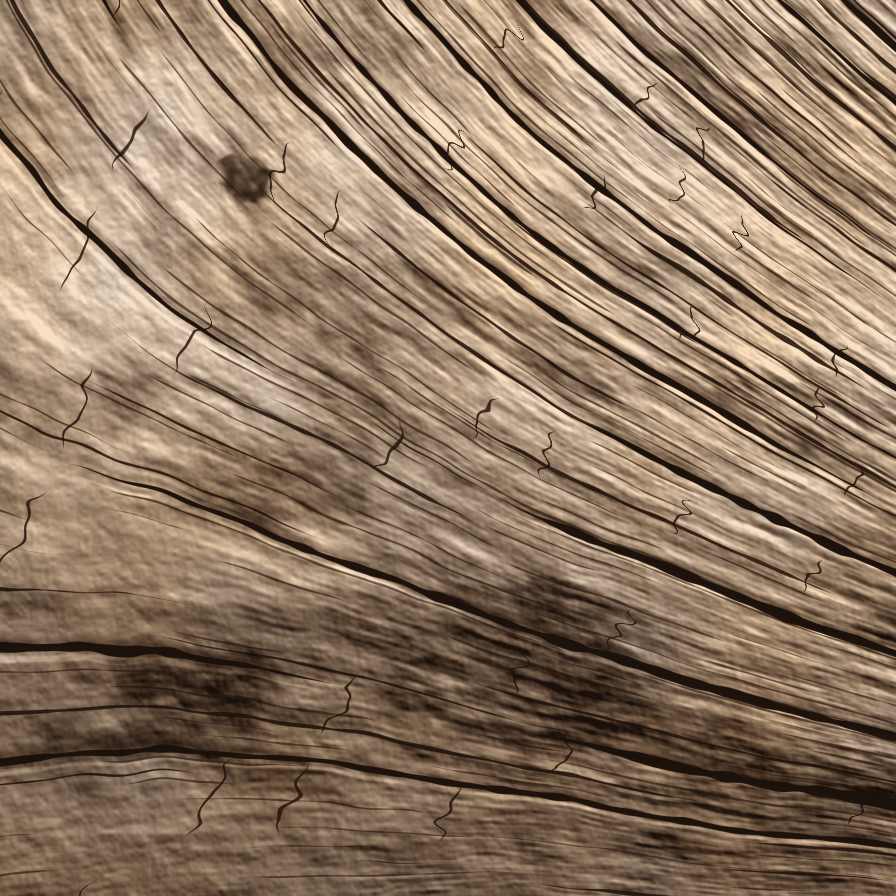
Write a WebGL 2 fragment shader that draws this texture.

```glsl
#version 300 es
precision highp float;
uniform vec2 u_resolution;
out vec4 fragColor;

float hash(vec2 p) {
    return fract(sin(dot(p, vec2(127.1, 311.7))) * 43758.5453);
}

float noise(vec2 p) {
    vec2 i = floor(p), f = fract(p);
    f = f * f * (3.0 - 2.0 * f);
    return mix(mix(hash(i), hash(i + vec2(1, 0)), f.x),
               mix(hash(i + vec2(0, 1)), hash(i + vec2(1, 1)), f.x), f.y);
}

float fbm(vec2 p) {
    float sum = 0.0, amp = 0.57;
    for (int i = 0; i < 3; i++) {
        sum += amp * noise(p);
        p = p * 2.03 + 17.3;
        amp *= 0.5;
    }
    return sum;
}

// x runs along the fibres, y counts across the bent growth lines
vec2 grainCoords(vec2 p) {
    float u = 1.0 - p.x;
    float across = p.y + u * (0.92 - 0.8 * p.y - 0.22 * u * (1.0 - 0.5 * p.y * p.y));
    across += 0.012 * (noise(p * 5.0) - 0.5) + 0.003 * (noise(p * 22.0) - 0.5);
    return vec2(p.x + 0.5 * p.y, across);
}

float height(vec2 p) {
    return 0.5 * fbm(grainCoords(p) * vec2(11.0, 95.0)) + 0.32 * fbm(p * 55.0)
         + 0.3 * noise(p * 24.0);
}

// One jittered split per row, opening and closing along its length
float cracks(vec2 g, float rows, float width, float cover, float soft, float slope) {
    float row = g.y * rows, id = floor(row);
    float seed = hash(vec2(id, rows));
    float center = 0.25 + 0.5 * seed;
    float open = smoothstep(cover, cover + 0.3,
        noise(vec2(g.x * (1.2 + rows * 0.06) + 40.0 * seed, id * 7.0)));
    float w = width * open * (0.45 + 0.55 * hash(vec2(rows, id)));
    w *= 0.6 + 0.8 * noise(vec2(g.x * 45.0, id));
    float d = abs(fract(row) - center) / (rows * slope);
    return (1.0 - smoothstep(w - soft, w + soft, d)) * smoothstep(0.0, 0.0008, w);
}

// Short jagged checks that run across the fibres
float crossChecks(vec2 g, float soft) {
    vec2 q = g * vec2(11.0, 17.0), id = floor(q), f = fract(q) - 0.5;
    float jag = 0.3 * (noise(g * vec2(20.0, 130.0)) - 0.5) + 0.4 * f.y * (hash(id + 5.0) - 0.5);
    float w = 0.0016 * (1.0 - smoothstep(0.15, 0.42, abs(f.y)));
    float d = abs(f.x + jag) / 11.0;
    return step(0.86, hash(id)) * (1.0 - smoothstep(w - soft, w + soft, d))
         * smoothstep(0.0, 0.0008, w);
}

void main() {
    vec2 p = gl_FragCoord.xy / u_resolution;
    p.y = 1.0 - p.y;
    vec2 g = grainCoords(p);
    float slope = max(0.2, length(vec2(dFdx(g.y), dFdy(g.y)) * u_resolution));
    float soft = 0.0003 + 0.5 / u_resolution.y;

    // Light falls off towards the bottom
    float dusk = p.y + 0.3 * (fbm(p * 3.5) - 0.5) - 0.1 * (p.x - 0.5);
    float tone = mix(0.88, 0.44, smoothstep(0.3, 0.9, dusk));

    // Raking light on fibres and bumps
    float relief = height(p) - height(p + vec2(0.0015, -0.0026));
    tone += 2.7 * relief;
    tone += 0.3 * (fbm(g * vec2(7.0, 75.0)) - 0.5);
    tone += 0.22 * (fbm(p * vec2(9.0, 13.0)) - 0.5);

    // Weathered stains drawn out along the grain
    float stain = smoothstep(0.5, 0.75, fbm(g * vec2(5.0, 15.0) + 3.0));
    tone -= 0.28 * stain * (0.4 + noise(g * vec2(40.0, 160.0)));

    // Ragged knot
    float knotDist = length((p - vec2(0.276, 0.198)) * vec2(1.0, 1.1));
    float knot = 1.0 - smoothstep(0.03, 0.04, knotDist + 0.035 * (fbm(p * 40.0) - 0.5));
    tone *= mix(1.0, 0.15 + 0.6 * noise(p * 120.0), knot);

    // Splits from wide to hairline, with shaded and lit lips
    float wide = cracks(g, 13.0, 0.0052, 0.22, soft, slope);
    float medium = cracks(g, 34.0, 0.0024, 0.4, soft, slope);
    float hairline = cracks(g, 95.0, 0.0013, 0.45, soft, slope);
    float shade = cracks(g + vec2(0.0, 0.003), 13.0, 0.006, 0.22, 0.007, slope);
    float lip = cracks(g - vec2(0.0, 0.005), 13.0, 0.004, 0.22, 0.002, slope);
    tone *= 1.0 - 0.35 * shade;
    tone += 0.22 * lip;
    tone *= (1.0 - 0.97 * wide) * (1.0 - 0.85 * medium) * (1.0 - 0.6 * hairline);
    tone *= 1.0 - 0.8 * crossChecks(g, soft);

    // Dark brown to pale tan
    vec3 ramp = pow(vec3(clamp(tone, 0.0, 1.08)), vec3(1.0, 1.1, 1.2));
    vec3 color = mix(vec3(0.1, 0.065, 0.045), vec3(0.9, 0.82, 0.73), ramp);
    color *= mix(vec3(0.99, 1.0, 1.03), vec3(1.03, 0.98, 0.9), fbm(p * 7.0 + 9.0));
    fragColor = vec4(color, 1.0);
}
```
